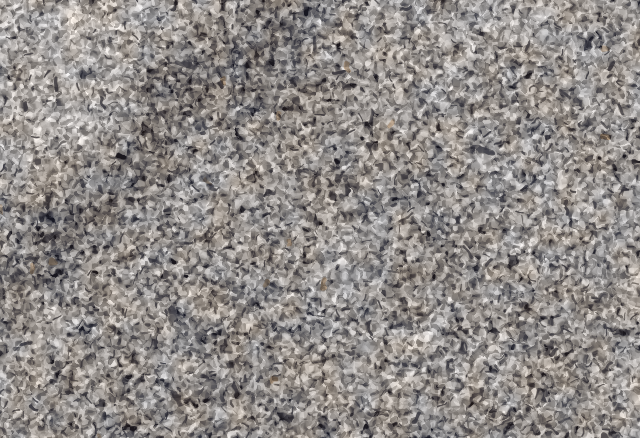
Write a WebGL 2 fragment shader that draws this texture.

```glsl
#version 300 es
precision highp float;
// Rough granite face: soft Voronoi crystals in two sizes over a lit noise relief,
// with scattered pale feldspar, dark mica needles, rust stains and small glints.
// A slanting hollow shades the upper left, beside a sunlit shoulder.

#define BASE_TONE 0.592
#define COARSE_CELLS 72.0
#define FINE_CELLS 128.0
#define COARSE_CONTRAST 0.25
#define FINE_CONTRAST 0.33
#define RELIEF_CONTRAST 0.23
#define PIT_DEPTH 0.27
#define HOLLOW_DEPTH 0.11
#define SHOULDER_LIGHT 0.085
#define MICA_TONE 0.19
#define FELDSPAR_TONE 0.76

uniform vec2 u_resolution;
out vec4 fragColor;

vec3 hash3(vec2 cell) {
    vec3 h = fract(cell.xyx * vec3(0.1031, 0.1030, 0.0973));
    h += dot(h, h.yxz + 33.33);
    return fract((h.xxy + h.yzz) * h.zyx);
}

float noise(vec2 p) {
    vec2 i = floor(p), f = fract(p);
    f = f * f * (3.0 - 2.0 * f);
    float low = mix(hash3(i).x, hash3(i + vec2(1, 0)).x, f.x);
    float high = mix(hash3(i + vec2(0, 1)).x, hash3(i + vec2(1, 1)).x, f.x);
    return mix(low, high, f.y);
}

float fbm(vec2 p) {
    float sum = 0.0, amp = 0.5;
    for (int i = 0; i < 4; i++) {
        sum += amp * noise(p);
        p = mat2(1.6, 1.2, -1.2, 1.6) * p + 17.3;
        amp *= 0.5;
    }
    return sum;
}

// Random tone per Voronoi cell, blended softly at the borders; range -0.5 to 0.5.
float crystals(vec2 p) {
    vec2 base = floor(p);
    float tone = 0.0, total = 0.0;
    for (int y = -1; y <= 1; y++)
    for (int x = -1; x <= 1; x++) {
        vec2 cell = base + vec2(x, y);
        vec3 h = hash3(cell + 41.0);
        vec2 d = p - cell - h.xy;
        float w = exp(-18.0 * dot(d, d));
        tone += w * h.z;
        total += w;
    }
    return tone / max(total, 1e-9) - 0.5;
}

// Coverage of randomly turned capsules; sizes are in cells of the scatter grid.
float scatter(vec2 p, float cells, float chance, float halfLength, float radius) {
    float pixel = 0.7 * cells / u_resolution.y;
    p = p * cells + cells * 3.7;
    vec2 base = floor(p);
    float cover = 0.0;
    for (int y = -1; y <= 1; y++)
    for (int x = -1; x <= 1; x++) {
        vec2 cell = base + vec2(x, y);
        vec3 place = hash3(cell);
        vec3 form = hash3(cell + 97.0);
        vec2 d = p - cell - 0.1 - 0.8 * place.xy;
        float angle = 6.2832 * form.x, size = mix(0.45, 1.1, form.y);
        d = mat2(cos(angle), sin(angle), -sin(angle), cos(angle)) * d;
        d.x -= clamp(d.x, -halfLength * size, halfLength * size);
        float edge = length(d) - radius * mix(0.6, 1.1, form.z);
        float shape = 1.0 - smoothstep(-pixel, pixel, edge);
        cover = max(cover, shape * step(place.z, chance) * mix(0.65, 1.0, form.z));
    }
    return cover;
}

float relief(vec2 p) {
    return 0.55 * noise(p * 26.0) + 0.55 * noise(p * 55.0 + 9.0) + 0.4 * noise(p * 105.0 + 5.0);
}

void main() {
    vec2 p = gl_FragCoord.xy / u_resolution.y;
    vec2 wobble = vec2(noise(p * 85.0), noise(p * 85.0 + 31.0)) - 0.5;
    vec2 q = p + 0.008 * wobble;

    // Broad light: sunlit shoulder, slanting hollow and gentle swells.
    float slope = p.y - p.x - 0.43 + 0.30 * (fbm(p * 5.0) - 0.47);
    float hollow = (slope + 0.09) / 0.10;
    float tone = BASE_TONE + SHOULDER_LIGHT * smoothstep(-0.02, 0.14, slope)
               - HOLLOW_DEPTH * exp(-hollow * hollow)
               + 0.16 * (fbm(p * 4.0 + 50.0) - 0.47) + 0.035 * (p.x - 0.73);

    // Crystals, directional relief and dark pits between the grains.
    tone += COARSE_CONTRAST * crystals(q * COARSE_CELLS);
    tone += FINE_CONTRAST * crystals(q * FINE_CELLS + 13.0);
    tone += RELIEF_CONTRAST * (relief(q) - relief(q + vec2(-0.004, 0.008)));
    float pits = smoothstep(0.58, 0.86, noise(q * 92.0 + 71.0));
    tone -= PIT_DEPTH * pits * (0.35 + 0.9 * noise(p * 30.0 + 3.0));

    // Pale feldspar, still carrying a little of the grain.
    float feldspar = max(scatter(q, 23.0, 0.40, 0.06, 0.15),
                         scatter(q + 0.31, 8.0, 0.20, 0.06, 0.11));
    tone = mix(tone, FELDSPAR_TONE + 0.25 * (tone - BASE_TONE), 0.62 * feldspar);

    // Mica needles, larger flakes and rare gashes.
    float mica = max(scatter(q, 29.0, 0.50, 0.24, 0.055),
                     scatter(q + 0.57, 11.0, 0.30, 0.15, 0.042));
    mica = max(mica, scatter(q + 0.83, 4.5, 0.16, 0.09, 0.035));
    tone = mix(tone, MICA_TONE, 0.82 * mica);

    float glint = scatter(p + 0.19, 15.0, 0.14, 0.02, 0.035);
    tone = clamp(mix(tone, 0.93, 0.8 * glint), 0.10, 0.96);

    // Warm greys in the light, faintly violet greys in the dark.
    vec3 tint = mix(vec3(0.004, -0.008, 0.013), vec3(0.019, 0.0, -0.014),
                    smoothstep(0.24, 0.50, tone));
    tint += vec3(0.035, 0.0, -0.045) * (noise(p * 24.0 + 8.0) - 0.5);
    float rust = scatter(q + 0.43, 9.0, 0.13, 0.07, 0.06);
    vec3 color = (tone + tint) * mix(vec3(1.0), vec3(0.84, 0.71, 0.56), 0.75 * rust);
    fragColor = vec4(color, 1.0);
}
```
